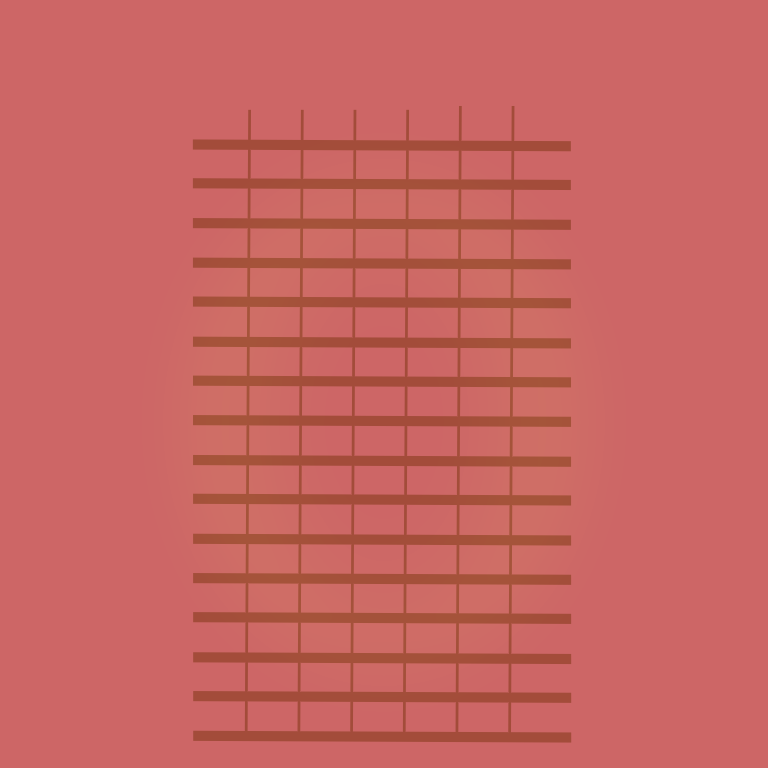
A WebGL 1 fragment shader for this pattern:

```glsl
precision highp float;
// Lattice of sixteen thick bars and six thin uprights, slightly skewed, over a faint warm ring.

uniform vec2 u_resolution;

const vec3 GROUND_COLOR = vec3(0.803, 0.400, 0.400);
const vec3 BAR_COLOR = vec3(0.638, 0.298, 0.228);
const vec3 RING_TINT = vec3(0.010, 0.034, -0.002);

const float BAR_COUNT = 16.0;
const float BAR_FIRST = 0.0408;     // centre of the lowest bar
const float BAR_STEP = 0.05136;
const float BAR_HALF_WIDTH = 0.0066;
const float BAR_SLOPE = -0.0045;
const float BAR_JITTER = 0.0005;
const vec2 BAR_SPAN = vec2(0.2513, 0.7435);

const float POST_COUNT = 6.0;
const float POST_FIRST = 0.3228;    // leftmost upright at mid height
const float POST_STEP = 0.0686;
const float POST_HALF_WIDTH = 0.0018;
const float POST_SLOPE = 0.0055;
const float POST_TOP = 0.857;
const float POST_TALL_EXTRA = 0.005; // the last two stand higher

const vec2 RING_CENTER = vec2(0.500, 0.450);
const vec2 RING_OUTER = vec2(0.335, 0.400);
const vec2 RING_INNER = vec2(0.215, 0.350);

// Coverage of an interval with a one-pixel soft edge
float band(float x, float low, float high, float pixel) {
  return clamp((min(x - low, high - x)) / pixel + 0.5, 0.0, 1.0);
}

float nearestIndex(float x, float first, float pitch, float count) {
  return clamp(floor((x - first) / pitch + 0.5), 0.0, count - 1.0);
}

float bars(vec2 p, float pixel) {
  float y = p.y - BAR_SLOPE * (p.x - 0.5);
  float index = nearestIndex(y, BAR_FIRST, BAR_STEP, BAR_COUNT);
  float center = BAR_FIRST + index * BAR_STEP + BAR_JITTER * sin(index * 2.4);
  float drift = 0.0006 * (0.5 - p.y);
  return band(y, center - BAR_HALF_WIDTH, center + BAR_HALF_WIDTH, pixel)
       * band(p.x - drift, BAR_SPAN.x, BAR_SPAN.y, pixel);
}

float posts(vec2 p, float pixel) {
  float x = p.x - POST_SLOPE * (p.y - 0.453);
  float index = nearestIndex(x, POST_FIRST, POST_STEP, POST_COUNT);
  float center = POST_FIRST + index * POST_STEP;
  float top = POST_TOP + POST_TALL_EXTRA * step(3.5, index);
  return band(x, center - POST_HALF_WIDTH, center + POST_HALF_WIDTH, pixel)
       * band(p.y, BAR_FIRST, top, pixel);
}

// Soft elliptical ring that fades both inward and outward
float warmRing(vec2 p) {
  vec2 offset = p - RING_CENTER;
  float outer = 1.0 - smoothstep(0.60, 1.0, length(offset / RING_OUTER));
  float inner = smoothstep(0.25, 1.0, length(offset / RING_INNER));
  return inner * outer;
}

void main() {
  float pixel = 1.0 / min(u_resolution.x, u_resolution.y);
  vec2 p = (gl_FragCoord.xy - 0.5 * u_resolution) * pixel + 0.5;

  float lattice = max(bars(p, pixel), posts(p, pixel));
  vec3 color = mix(GROUND_COLOR, BAR_COLOR, lattice);
  color += RING_TINT * warmRing(p);
  gl_FragColor = vec4(color, 1.0);
}
```
